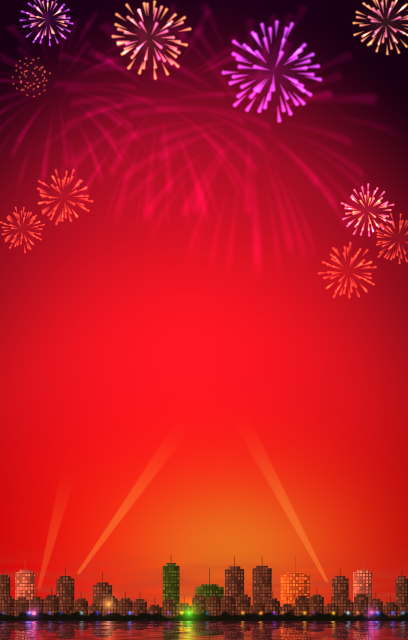
Reproduce this background procedurally as a WebGL 1 fragment shader.

```glsl
precision highp float;
// Red festive night sky with fireworks and searchlights above a lit waterfront city.
uniform vec2 u_resolution;
#define ASPECT 0.6367
#define SHORE 0.03
#define TAU 6.28319
#define NIGHT vec3(.12, 0., .09)
#define CRIMSON vec3(.64, .05, .15)
#define RED vec3(1., .085, .135)
#define SUNSET vec3(.9, .47, .12)
#define GOLD vec3(1., .7, .32)
#define VIOLET vec3(.75, .3, .98)
#define EMBER vec3(.5, .25, .12)
#define TRAIL vec3(.11, 0., .06)
#define DUSK vec3(.42, .2, .13)

float hash(vec2 p) {
  p = fract(p * vec2(.1031, .1137));
  p += dot(p, p.yx + 33.33);
  return fract((p.x + p.y) * p.x * 7.13);
}
float slope(vec2 cell, vec2 f) {
  float a = TAU * hash(cell + 17.);
  return dot(vec2(cos(a), sin(a)), f);
}
float noise(vec2 p) {
  vec2 i = floor(p), f = fract(p), e = vec2(1., 0.), u = f * f * (3. - 2. * f);
  return mix(mix(slope(i, f), slope(i + e, f - e), u.x),
             mix(slope(i + e.yx, f - e.yx), slope(i + 1., f - 1.), u.x), u.y);
}
float below(float a, float b, float v) { return 1. - smoothstep(a, b, v); }

// Rings of tapered sparks; c = (centre, radius), shape = (sag, width, length)
vec3 burst(vec2 p, vec3 c, vec3 shape, vec3 inner, vec3 outer) {
  vec2 q = (p - c.xy) / c.z;
  float edge = below(1., 1.35, length(q));
  q.y += shape.x * dot(q, q);
  float len = length(q), angle = atan(q.y, q.x) / TAU;
  vec3 light = .12 * outer * exp(-3. * len * len);
  for (int k = 0; k < 4; k++) {
    float ring = float(k), n = 7. + 4. * ring, a = angle * n + .37 * ring;
    float h = hash(vec2(mod(floor(a), n) + 3., ring * 9. + c.x * 97.));
    float turn = (fract(a) - .2 - .6 * h) / n * TAU;
    vec2 s = len * vec2(cos(turn), sin(turn));
    s.x -= .08 + .15 * ring + .25 * h;
    float t = clamp(s.x / shape.z, 0., 1.), d = length(s - vec2(t * shape.z, 0.));
    light += mix(inner, outer, ring / 3.) * below(0., shape.y * (.4 + .6 * t), d) * (.3 + .8 * t);
  }
  return light * edge;
}
vec3 fireworks(vec2 p) {
  vec3 fine = vec3(0., .075, .3), arc = vec3(.25, .06, .5), pink = vec3(1., .45, .65);
  return burst(p, vec3(.074, .97, .04), fine, GOLD, VIOLET) + burst(p, vec3(.234, .941, .06), fine, pink, GOLD)
    + burst(p, vec3(.427, .889, .075), fine, VIOLET, VIOLET) + burst(p, vec3(.602, .964, .05), fine, pink, GOLD)
    + burst(p, vec3(.573, .671, .039), fine, GOLD, pink) + burst(p, vec3(.099, .691, .043), fine, EMBER, EMBER)
    + burst(p, vec3(.034, .642, .034), fine, EMBER, EMBER) + burst(p, vec3(.544, .576, .043), fine, EMBER, EMBER)
    + burst(p, vec3(.622, .626, .039), fine, EMBER, EMBER) + burst(p, vec3(.09, .86, .13), arc, TRAIL, TRAIL)
    + burst(p, vec3(.25, .84, .16), arc, TRAIL, TRAIL) + burst(p, vec3(.39, .81, .19), arc, TRAIL, TRAIL)
    + burst(p, vec3(.049, .88, .038), vec3(0., .09, .03), EMBER, EMBER);
}
vec3 sky(vec2 p) {
  float dx = p.x - .29, h = p.y + 1.2 * dx * dx;
  vec3 col = mix(NIGHT, CRIMSON, below(.74, 1.03, h));
  col = mix(col, RED, below(.46, .84, h)) * (1. - 2.2 * dx * dx);
  col.gb *= .4 + .6 * smoothstep(.15, .45, p.y);
  vec2 g = (p - vec2(.36, .14)) / vec2(.2, .13);
  col = mix(col, SUNSET, .9 * exp(-dot(g, g)));
  float cloud = noise(p * vec2(9., 75.)) + .5 * noise(p * vec2(21., 150.));
  return mix(col, vec3(.74, .25, .16), below(.06, .16, p.y) * clamp(.45 + .8 * cloud, 0., 1.));
}
// Light cone that widens and fades from its lamp
float beam(vec2 p, vec2 a, vec2 b) {
  vec2 dir = b - a;
  float t = dot(p - a, dir) / dot(dir, dir), w = .003 + .014 * t;
  return below(.55 * w, w, length(p - a - dir * t)) * smoothstep(0., .02, t) * below(.3, 1., t);
}
float box(vec2 p, float halfWidth, float top) {
  float e = .6 / u_resolution.y;
  return below(-e, e, abs(p.x) - halfWidth) * below(-e, e, p.y - top);
}
// Tower with stepped roof, spire and windows; b = (x, half width, top)
void tower(inout vec3 col, vec2 p, vec3 b, vec3 tint) {
  p.x -= b.x;
  vec2 g = p / vec2(.0045, .0052), f = abs(fract(g) - .5);
  float lit = below(.2, .5, max(f.x, f.y)) * hash(floor(g) + 50. + b.x * 300.);
  float mask = max(box(p, b.y, b.z), box(p, b.y * .6, b.z + .004));
  mask = max(mask, .5 * box(p, .0008, b.z + b.y * 1.3));
  col = mix(col, tint * (.7 - .25 * p.x / b.y + .8 * lit), mask);
}
void city(inout vec3 col, vec2 p) {
  vec3 rose = vec3(.85, .36, .25), olive = vec3(.28, .28, .08);
  tower(col, p, vec3(.006, .01, .098), DUSK);   tower(col, p, vec3(.039, .015, .106), rose);
  tower(col, p, vec3(.102, .014, .096), DUSK);  tower(col, p, vec3(.16, .015, .086), DUSK);
  tower(col, p, vec3(.267, .013, .116), olive); tower(col, p, vec3(.327, .022, .083), olive);
  tower(col, p, vec3(.366, .015, .111), DUSK);  tower(col, p, vec3(.409, .015, .112), DUSK);
  tower(col, p, vec3(.531, .013, .096), DUSK);  tower(col, p, vec3(.566, .015, .106), rose);
  tower(col, p, vec3(.627, .01, .096), DUSK);   tower(col, p, vec3(.461, .023, .102), vec3(1., .35, .12));
  float id = floor(p.x / .023), roof = .05 + .018 * hash(vec2(id, 4.));
  tower(col, p, vec3((id + .5) * .023, .0116, roof), DUSK * .9);
  col = mix(col, vec3(.07, .06, .03), below(.038, .043, p.y + .012 * noise(p * 70.)));
}
// Shore lamps, drawn out into streaks on the water
vec3 lamps(vec2 p, float water) {
  vec2 s = vec2(1., 1. - .88 * water);
  vec3 sum = vec3(.4, 1., .1) * exp(-length((p - vec2(.295, .042)) * s) / .01);
  sum += GOLD * exp(-length((p - vec2(.17, .056)) * s) / .006);
  p.y -= .042;
  sum += VIOLET * exp(-length(vec2(abs(p.x - .316) - .264, p.y) * s) / .005);
  for (int i = 0; i < 28; i++) {
    float k = float(i), h = hash(vec2(k, 8.));
    vec2 d = (p - vec2((k + h) / 28. * ASPECT, 0.)) * s;
    vec3 tint = .55 + .45 * cos(TAU * (.7 * hash(vec2(k, 3.)) + vec3(0., .15, .45)));
    sum += tint * (.25 + .8 * h) * exp(-dot(d, d) / .000008);
  }
  return sum;
}
void main() {
  vec2 p = gl_FragCoord.xy / u_resolution * vec2(ASPECT, 1.);
  float e = .7 / u_resolution.y, water = below(SHORE - e, SHORE + e, p.y);
  float ripple = noise(p * vec2(40., 420.)) * water;
  vec2 q = mix(p, vec2(p.x + .004 * ripple, SHORE + 2.4 * (SHORE - p.y)), water);
  vec3 col = sky(q) + fireworks(q);
  float rays = beam(q, vec2(.12, .101), vec2(.3, .355)) + beam(q, vec2(.512, .088), vec2(.365, .365));
  col = mix(col, vec3(1., .52, .2), .5 * rays + .3 * beam(q, vec2(.06, .078), vec2(.113, .285)));
  city(col, q);
  col = mix(col, vec3(.3, .08, .13), .5 * water) * (1. + .4 * ripple);
  gl_FragColor = vec4(col + lamps(vec2(q.x, p.y), water) * (1. - .2 * water + .5 * ripple), 1.);
}
```
